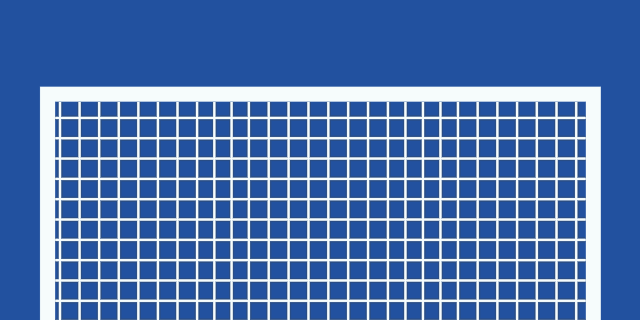
This pattern is drawn by a Shadertoy shader. Its source:

```glsl
// A white-framed net on a flat blue field, open at the bottom edge.
// The frame is the band between two boxes; the net is the nearest distance to
// evenly spaced rows and to columns grouped in runs of wide and narrow cells.

const vec3 FIELD_BLUE = vec3(0.135, 0.318, 0.622);
const vec3 RIM_BLUE   = vec3(0.160, 0.300, 0.520);
const vec3 NET_WHITE  = vec3(0.965, 0.990, 0.990);

const float CORD_HALF = 0.0039;  // half thickness of a net cord
const float RIM_WIDTH = 0.0060;  // dull band beside each cord

// Columns: number of cells in each run and the cell width of that run
const int RUNS = 5;
const float RUN_CELLS[RUNS] = float[RUNS](7.0, 3.0, 7.0, 4.0, 6.0);
const float RUN_WIDTH[RUNS] = float[RUNS](0.0612, 0.0539, 0.0621, 0.0547, 0.0616);

// Soft coverage of the region where the distance is negative
float coverage(float dist, float soft) {
    return 1.0 - smoothstep(-soft, soft, dist);
}

// Signed distance to an upright box given by two corners
float boxDistance(vec2 p, vec2 low, vec2 high) {
    vec2 d = abs(p - 0.5 * (low + high)) - 0.5 * (high - low);
    return length(max(d, 0.0)) + min(max(d.x, d.y), 0.0);
}

// Distance to the nearest of cells + 1 lines beginning at start
float lineRun(float x, float start, float width, float cells) {
    float index = clamp(floor((x - start) / width + 0.5), 0.0, cells);
    return abs(x - start - index * width);
}

// Distance to the nearest vertical cord, one run after another
float columnDistance(float x, float start) {
    float nearest = 10.0;
    for (int i = 0; i < RUNS; i++) {
        nearest = min(nearest, lineRun(x, start, RUN_WIDTH[i], RUN_CELLS[i]));
        start += RUN_WIDTH[i] * RUN_CELLS[i];
    }
    return nearest;
}

// Distance to the nearest horizontal cord
float rowDistance(float y, float top, float spacing) {
    return abs(fract((top - y) / spacing + 0.5) - 0.5) * spacing;
}

void mainImage(out vec4 fragColor, in vec2 fragCoord) {
    // The canvas is two units wide and one unit high
    vec2 p = fragCoord / iResolution.xy * vec2(2.0, 1.0);
    float soft = 0.7 / iResolution.y;

    // Frame: both boxes run on below the canvas
    float outer = boxDistance(p, vec2(0.125, -0.5), vec2(1.8776, 0.7292));
    float inner = boxDistance(p, vec2(0.1723, -0.5), vec2(1.8307, 0.6823));
    float frame = coverage(outer, soft) * (1.0 - coverage(inner, soft));

    // Net inside the opening
    float cord = min(columnDistance(p.x, 0.1875), rowDistance(p.y, 0.6315, 0.0635));
    float opening = coverage(inner, soft);
    float net = coverage(cord - CORD_HALF, soft) * opening;

    // Duller blue hugging the cords, then the white parts on top
    float rim = 1.0 - smoothstep(0.5 * RIM_WIDTH, RIM_WIDTH, cord - CORD_HALF);
    vec3 color = mix(FIELD_BLUE, RIM_BLUE, rim * opening);
    color = mix(color, NET_WHITE, max(frame, net));

    fragColor = vec4(color, 1.0);
}
```
